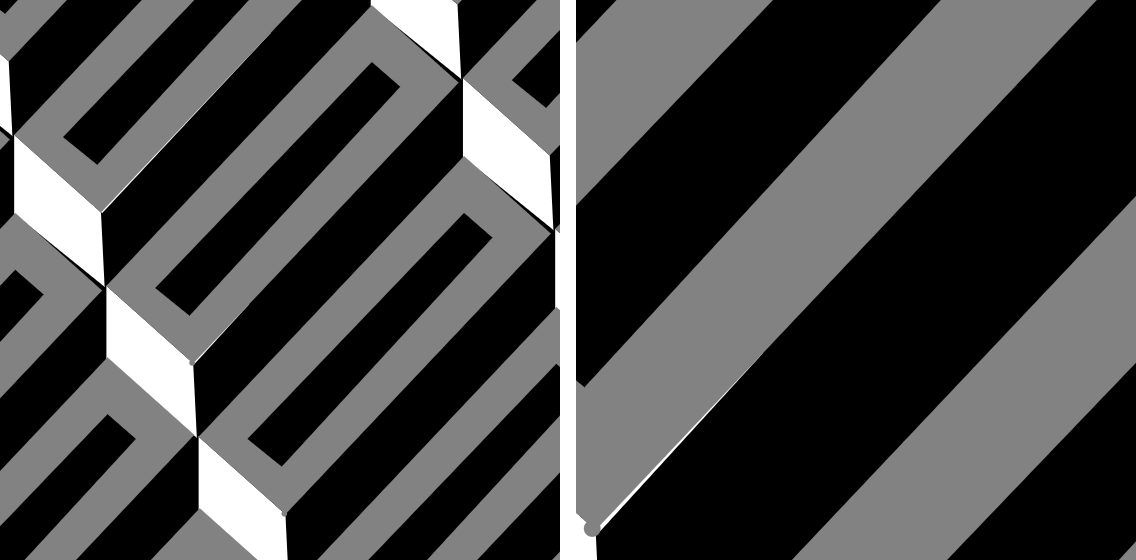
Left: the whole. Right: its middle third, enlarged.
A WebGL 1 fragment shader for this pattern:

```glsl
precision highp float;

uniform vec2 u_resolution;

const vec3 INK = vec3(0.0);
const vec3 GREY = vec3(0.51);
const vec3 WHITE = vec3(1.0);

// Lattice of blocks, in canvas units
const vec2 ORIGIN = vec2(0.190, 0.4896);
const vec2 ROW_STEP = vec2(0.1647, -0.2695);
const vec2 COLUMN_STEP = vec2(0.6367, 0.3711);
const float COLUMN_SLIP = 0.0117;

// Block edges, measured from the left corner of the top face
const vec2 LONG_EDGE = vec2(0.4740, 0.5013);
const vec2 SHORT_EDGE = vec2(0.1550, -0.1385);
const vec2 WALL_DROP_LEFT = vec2(0.0, -0.1406);
const vec2 WALL_DROP_RIGHT = vec2(0.0065, -0.1328);

// Slot corners, measured from the same corner
const vec2 SLOT_LEFT = vec2(0.0872, -0.0039);
const vec2 SLOT_TOP = vec2(0.4740, 0.3997);
const vec2 SLOT_RIGHT = vec2(0.5247, 0.3555);
const vec2 SLOT_BOTTOM = vec2(0.1484, -0.0534);

// Small flaws
const vec2 SEAM_GAP = vec2(0.0022, -0.0012);
const float SEAM_LENGTH = 0.21;
const float SEAM_SHRINK = 0.43;
const vec2 NUB_OFFSET = vec2(-0.002, 0.001);
const float NUB_RADIUS = 0.005;

// Signed distance to the line a-b, positive on its left
float halfPlane(vec2 p, vec2 a, vec2 b) {
  vec2 edge = normalize(b - a);
  return dot(p - a, vec2(-edge.y, edge.x));
}

// Convex quad with clockwise corners
float quad(vec2 p, vec2 a, vec2 b, vec2 c, vec2 d) {
  return max(max(halfPlane(p, a, b), halfPlane(p, b, c)),
             max(halfPlane(p, c, d), halfPlane(p, d, a)));
}

float coverage(float dist) {
  return clamp(0.5 - dist * min(u_resolution.x, u_resolution.y), 0.0, 1.0);
}

void main() {
  vec2 uv = gl_FragCoord.xy / u_resolution;
  float wall = 1.0;
  float top = 1.0;
  float slot = 1.0;

  for (float column = -1.0; column <= 1.0; column++) {
    for (float row = -2.0; row <= 3.0; row++) {
      vec2 p = uv - ORIGIN - column * COLUMN_STEP - row * ROW_STEP;
      // The left column slips upward below its first row
      if (column < -0.5 && row > 0.5) p.y -= COLUMN_SLIP;

      wall = min(wall, quad(p, vec2(0.0), SHORT_EDGE,
                            SHORT_EDGE + WALL_DROP_RIGHT, WALL_DROP_LEFT));
      top = min(top, quad(p, vec2(0.0), LONG_EDGE,
                          LONG_EDGE + SHORT_EDGE, SHORT_EDGE));
      slot = min(slot, quad(p, SLOT_LEFT, SLOT_TOP, SLOT_RIGHT, SLOT_BOTTOM));

      if (abs(column) < 0.5) {
        // Tapering light seam along the lower long edge
        if (abs(row + 0.5) < 1.0) {
          vec2 tip = SHORT_EDGE + LONG_EDGE * (SEAM_LENGTH - SEAM_SHRINK * row);
          vec2 inset = 0.1 * SHORT_EDGE;
          wall = min(wall, quad(p, SHORT_EDGE - inset, tip - inset,
                                tip, SHORT_EDGE + SEAM_GAP));
        }
        // Blunt nub on the bottom corner
        if (row > -0.5) {
          top = min(top, length(p - SHORT_EDGE - NUB_OFFSET) - NUB_RADIUS);
        }
      }
    }
  }

  vec3 color = mix(INK, WHITE, coverage(wall));
  color = mix(color, GREY, coverage(top));
  color = mix(color, INK, coverage(slot));
  gl_FragColor = vec4(color, 1.0);
}
```
